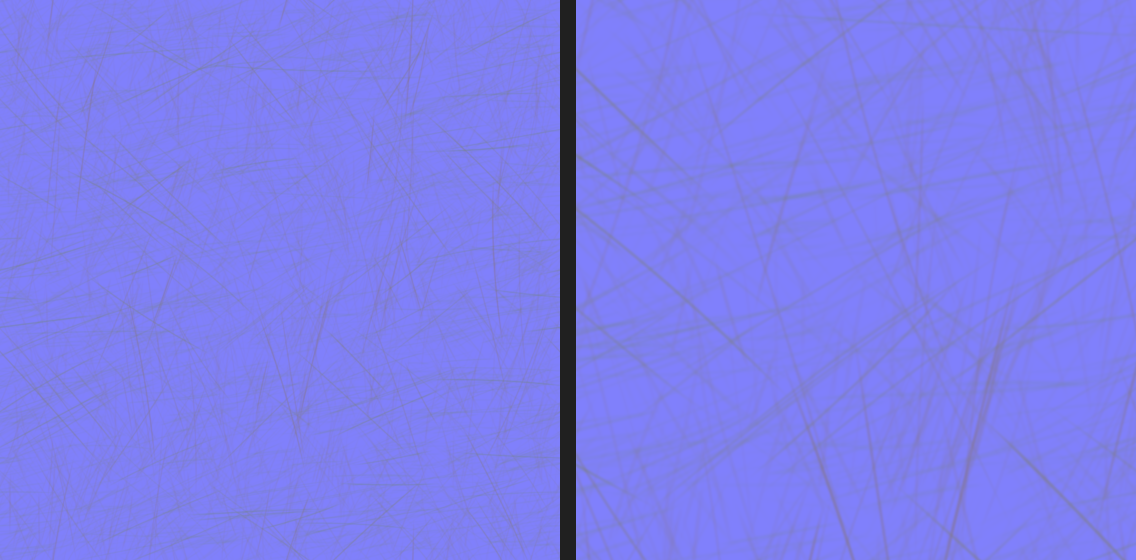
Left, the full canvas; right, a detail of the centre.
Reproduce this texture map procedurally as a Shadertoy shader.

```glsl
// Tangent-space normal map of a flat surface covered in fine, crossing scratches.

vec4 hash4(vec3 p) {
    vec4 q = fract(p.xyzx * vec4(0.1031, 0.1030, 0.0973, 0.1099));
    q += dot(q, q.wzxy + 33.33);
    return fract((q.xxyz + q.yzzw) * q.zywx);
}

// Three broad directions: shallow rising, steep rising, falling.
float scratchAngle(float pick, float spread) {
    if (pick < 0.48) return mix(0.04, 0.80, spread * sqrt(spread));
    if (pick < 0.70) return mix(1.05, 1.50, spread);
    return mix(-1.42, -0.62, spread);
}

// Soft line profile whose total weight stays the same at any pixel size.
float lineCoverage(float d, float halfWidth, float pixel) {
    float w = sqrt(halfWidth * halfWidth + 0.36 * pixel * pixel);
    return 1.128 * halfWidth / w * exp(-d * d / (w * w));
}

// One layer of scratches in loose bundles; returns red, green and blue change.
vec3 scratchLayer(vec2 uv, float cells, int count, float depth, float halfWidth, float seed, float pixel) {
    vec3 change = vec3(0.0);
    vec2 home = floor(uv * cells);
    for (int y = -1; y <= 1; y++)
    for (int x = -1; x <= 1; x++) {
        vec2 cell = home + vec2(x, y);
        vec2 wrapped = mod(cell, cells);
        for (int i = 0; i < count; i++) {
            // Three neighbouring strokes share a direction and a rough centre.
            vec4 bundle = hash4(vec3(wrapped, seed + float(i / 3)));
            vec4 stroke = hash4(vec3(wrapped + 51.0, seed + 17.0 + float(i)));
            vec4 shape = hash4(vec3(wrapped + 97.0, seed + 43.0 + float(i)));

            float angle = scratchAngle(bundle.x, bundle.y) + (stroke.z - 0.5) * 0.28;
            vec2 along = vec2(cos(angle), sin(angle));
            vec2 across = vec2(-along.y, along.x);
            vec2 centre = (cell + mix(bundle.zw, stroke.xy, 0.65)) / cells;
            vec2 p = uv - centre;

            // Slightly bent stroke with tapered ends.
            float reach = mix(0.3, 0.95, shape.x) / cells;
            float t = dot(p, along) / reach;
            float bend = (shape.y - 0.5) * 0.12 * reach;
            float d = dot(p, across) - bend * (t * t - 0.3);
            float taper = 1.0 - smoothstep(0.5, 1.0, abs(t));
            float strength = depth * mix(0.3, 1.5, shape.z * shape.z) * taper;
            float cut = strength * lineCoverage(d, halfWidth, pixel);

            // Tilt tints steep strokes purple and shallow strokes grey-green.
            change += cut * vec3((abs(across) - 0.8) * 0.2, -1.0);
        }
    }
    return change;
}

void mainImage(out vec4 fragColor, in vec2 fragCoord) {
    vec2 uv = fragCoord / iResolution.y;
    float pixel = 1.0 / iResolution.y;

    // Flat normal, then long deep scratches, medium ones and a faint haze.
    vec3 normalColor = vec3(0.502, 0.502, 0.987);
    vec3 change = scratchLayer(uv, 5.0, 12, 0.20, 0.0010, 3.0, pixel);
    change += scratchLayer(uv, 8.0, 21, 0.068, 0.0012, 131.0, pixel);
    change += scratchLayer(uv, 14.0, 21, 0.045, 0.0014, 277.0, pixel);

    // Limit the depth where many strokes cross.
    change /= 1.0 + 1.2 * abs(change.z);
    fragColor = vec4(clamp(normalColor + change, 0.0, 1.0), 1.0);
}
```
